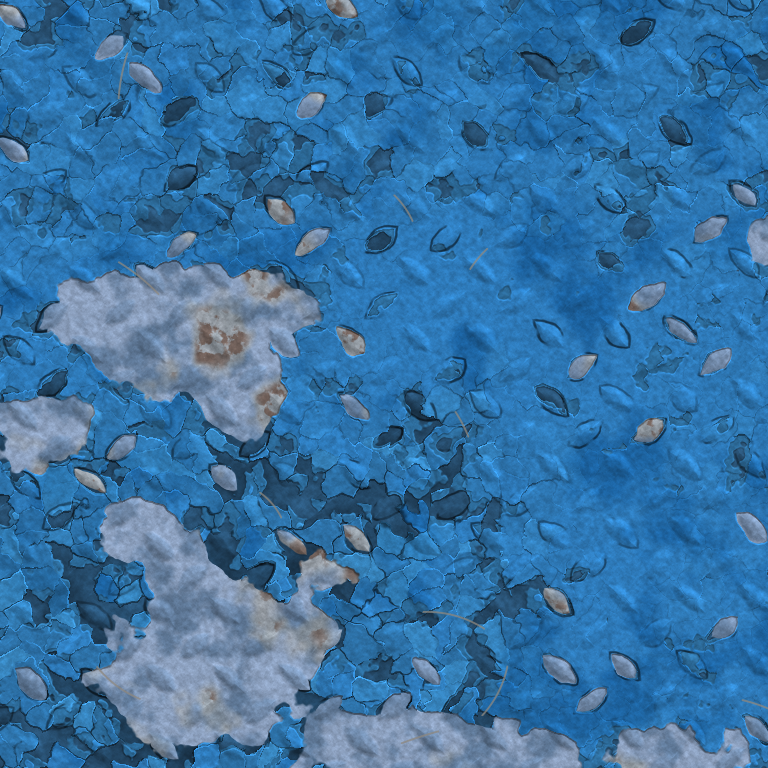
This texture is drawn by a Shadertoy shader. Its source:

```glsl
const vec3 BLUE = vec3(.18, .48, .73);
const vec3 DEEP_BLUE = vec3(.09, .36, .60);
const vec3 UNDERCOAT = vec3(.17, .41, .59);
const vec3 PALE_CHIP = vec3(.25, .56, .76);
const vec3 PRIMER = vec3(.13, .26, .37);
const vec3 METAL = vec3(.55, .63, .75);
const vec3 METAL_DARK = vec3(.37, .47, .59);
const vec3 RUST = vec3(.38, .29, .25);
const vec3 STRAW = vec3(.55, .53, .50);
const float ROW = .0435;                   // height of one row of lugs
const float PITCH = .086;                  // spacing of lugs in a row
const vec2 LUG_HALF = vec2(.026, .0125);
const float CHIP_SCALE = 32.;
const float RELIEF = .30;
const vec2 LIGHT = vec2(.5, .86);

// Bare patches: centre and radii
const vec4 PATCHES[10] = vec4[10](
    vec4(.20, .57, .15, .075), vec4(.07, .45, .07, .045), vec4(.33, .50, .05, .045),
    vec4(.29, .13, .14, .13), vec4(.25, .25, .06, .06), vec4(.18, .31, .045, .035),
    vec4(.42, .26, .055, .03), vec4(.49, .03, .14, .07), vec4(.90, .01, .16, .045),
    vec4(1., .695, .04, .045));

struct Surface { float height, top, coat, metal, wear, lens, outline, grain; vec3 chip; };

float hash(vec2 p) {
    vec3 q = fract(p.xyx * .1031);
    q += dot(q, q.yzx + 33.33);
    return fract((q.x + q.y) * q.z);
}

vec2 hash2(vec2 p) { return vec2(hash(p), hash(p + 71.)); }

float noise(vec2 p) {
    vec2 i = floor(p), f = fract(p);
    f *= f * (3. - 2. * f);
    return mix(mix(hash(i), hash(i + vec2(1, 0)), f.x),
               mix(hash(i + vec2(0, 1)), hash(i + 1.), f.x), f.y);
}

float fbm(vec2 p) {
    float sum = 0., amp = .53;
    for (int i = 0; i < 4; i++) {
        sum += amp * noise(p);
        p = mat2(1.6, 1.2, -1.2, 1.6) * p + 17.;
        amp *= .5;
    }
    return sum;
}

mat2 turn(float a) { return mat2(cos(a), -sin(a), sin(a), cos(a)); }

// Raised lugs: x is 0 at the core and 1 at the rim, y is a random id
vec2 lugs(vec2 p) {
    p = turn(.03) * p;
    vec2 best = vec2(9., 0.);
    for (int j = -1; j <= 1; j++) {
        float row = floor(p.y / ROW) + float(j);
        float odd = mod(row, 2.);
        float col = floor(p.x / PITCH + odd * .5);
        vec2 d = p - vec2((col + .5 - odd * .5) * PITCH, (row + .5) * ROW);
        vec2 q = turn(odd > .5 ? .62 : -.76) * d / LUG_HALF;
        float lens = mix(length(q), abs(q.y) + q.x * q.x, .5);
        if (lens < best.x) best = vec2(lens, hash(vec2(col, row) + 13.));
    }
    return best;
}

// Paint chips: border distance, random id, tilt
vec3 chips(vec2 p) {
    vec2 cell = floor(p), nearest = cell, offset = vec2(0);
    float f1 = 9., f2 = 9.;
    for (int y = -1; y <= 1; y++) for (int x = -1; x <= 1; x++) {
        vec2 k = cell + vec2(x, y), o = k + hash2(k) - p;
        float d = dot(o, o);
        if (d < f1) { f2 = f1; f1 = d; nearest = k; offset = o; }
        else f2 = min(f2, d);
    }
    return vec3(sqrt(f2) - sqrt(f1), hash(nearest + 31.), dot(offset, hash2(nearest + 57.) - .5));
}

float patchDistance(vec2 p) {
    float d = 1.;
    for (int i = 0; i < 10; i++) {
        vec4 b = PATCHES[i];
        d = min(d, (length((p - b.xy) / b.zw) - 1.) * min(b.z, b.w));
    }
    return d;
}

float wearAt(vec2 p) {
    float drift = fbm(p * 5. + 3.) - .5;
    float lowerLeft = smoothstep(.52, .40, p.y + drift * .3) * smoothstep(.78, .55, p.x + drift * .4);
    float upper = smoothstep(.62, .8, p.y + drift * .3);
    return clamp(.12 + .85 * lowerLeft + .4 * upper + drift * .9, 0., 1.);
}

Surface surfaceAt(vec2 p) {
    Surface s;
    vec2 warp = vec2(fbm(p * 28.), fbm(p * 28. + 40.)) - .5;
    vec2 lug = lugs(p + warp * .012);
    s.lens = lug.x;
    s.chip = chips((p + warp * .045) * CHIP_SCALE);
    s.wear = wearAt(p);
    s.grain = fbm(p * 24. + 7.) - .5;
    float bare = patchDistance(p) + (fbm(p * 10. + 5.) - .5) * .13 + warp.x * .05;
    float worn = smoothstep(.5, .95, lug.y) * (.6 + .6 * s.wear);
    float peel = s.grain - .28 + s.wear * (.1 + .9 * (s.chip.y - .45))
        + worn * .55 * (1. - smoothstep(.5, 1.4, lug.x))
        + .2 * smoothstep(.03, 0., bare);
    s.top = smoothstep(.02, -.02, peel);
    s.coat = smoothstep(.15, .11, peel);
    float bareLug = step(.5, fract(lug.y * 17.)) * step(.74, lug.y) * smoothstep(1., .85, lug.x + s.grain);
    s.metal = max(smoothstep(.002, -.002, bare), bareLug);
    s.top *= 1. - s.metal;
    s.coat *= 1. - s.metal;
    s.outline = smoothstep(.2, .03, abs(lug.x - 1.05)) * smoothstep(.3, .8, lug.y)
        * smoothstep(-.04, .08, warp.y) * (1. - s.metal);
    s.height = .0055 * (1. - smoothstep(.2, 1.2, lug.x)) + .0018 * (s.top + s.coat)
        + .008 * s.coat * s.wear * s.chip.z + .002 * fbm(p * 130.);
    return s;
}

// Scattered dry stalks, gently bent
float stalks(vec2 p, float pixel) {
    float cover = 0.;
    for (int i = 0; i < 11; i++) {
        vec2 seed = vec2(i, 9);
        vec2 q = turn(hash(seed + 3.) * 6.28) * (p - hash2(seed));
        float halfLength = mix(.015, .045, hash(seed + 5.));
        q.y += (hash(seed + 8.) - .5) * 12. * (q.x * q.x - halfLength * halfLength);
        float d = length(vec2(max(abs(q.x) - halfLength, 0.), q.y));
        cover = max(cover, smoothstep(.0008 + pixel, .0004, d));
    }
    return cover;
}

void mainImage(out vec4 fragColor, in vec2 fragCoord) {
    vec2 p = fragCoord / iResolution.y;
    const float STEP = .002;
    Surface s = surfaceAt(p);
    vec2 slope = vec2(surfaceAt(p + vec2(STEP, 0)).height, surfaceAt(p + vec2(0, STEP)).height) - s.height;
    float shade = 1. + clamp(-dot(slope / STEP, LIGHT) * RELIEF, -.38, .3);
    float speckle = fbm(p * 170.) - .5;

    // Paint coats over primer
    vec3 topColor = mix(BLUE, DEEP_BLUE, smoothstep(.48, .72, fbm(p * 13. + 20.)) * .8);
    float tone = fract(s.chip.y * 7.);
    topColor = mix(topColor, tone > .6 ? PALE_CHIP : UNDERCOAT, s.wear * .55 * smoothstep(.1, .5, abs(tone - .6) * 2.));
    vec3 color = mix(PRIMER * (1. + s.grain), UNDERCOAT, s.coat);
    color = mix(color, topColor, s.top);

    // Cracks between chips and around lugs
    float crack = smoothstep(.10, .01, s.chip.x) * s.wear * smoothstep(-.1, .08, s.grain) * s.coat;
    color *= 1. - .55 * max(crack, s.outline);

    // Bare metal with stains and rust
    float stain = fbm(p * 11. + 60.);
    vec3 metal = mix(METAL, METAL_DARK, smoothstep(.4, .72, fbm(p * 32. + 9.)));
    metal = mix(metal, METAL_DARK, .6 * smoothstep(1.1, .7, s.lens));
    metal = mix(metal, vec3(.62, .61, .58), .6 * smoothstep(.53, .66, stain));
    metal = mix(metal, RUST, .75 * smoothstep(.6, .7, stain) * smoothstep(.45, .6, fbm(p * 75.)));
    color = mix(color, metal, s.metal);

    color *= shade * (1. + speckle * .3);
    color = mix(color, STRAW, .75 * stalks(p, 1. / iResolution.y));
    fragColor = vec4(clamp(color, 0., 1.), 1.);
}
```
